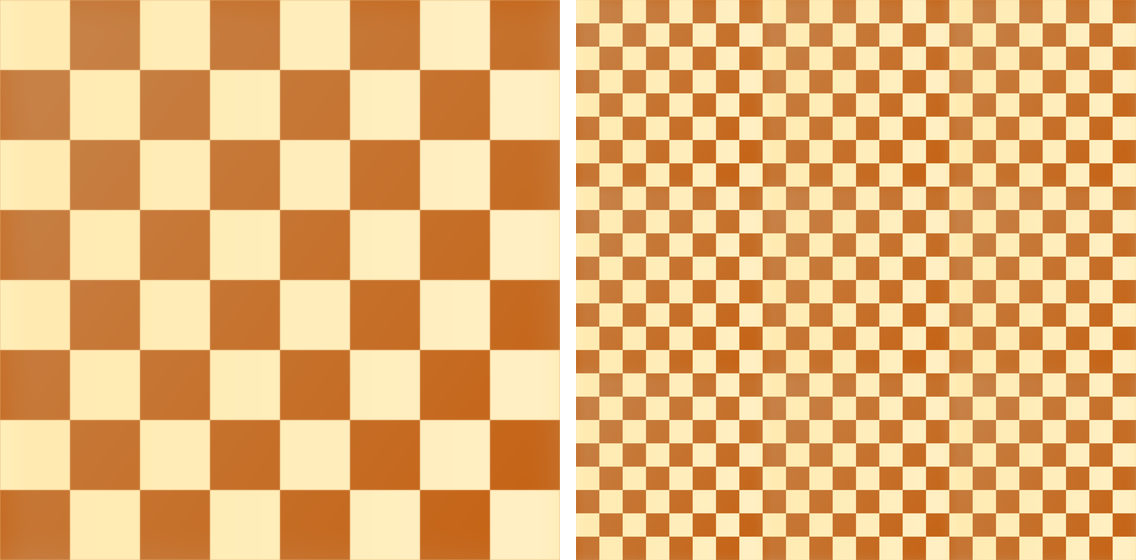
Left, the tile; right, the same tile 3 across and 3 down.
Reproduce this pattern procedurally as a three.js fragment shader.

```glsl
varying vec2 vUv;

// Linear ramp that returns smoothly to its start around the wrap edge
float wrappedRamp(float x) {
  float halfBand = 1.0 / 16.0;
  float fromEdge = fract(x + 0.5) - 0.5;
  float fold = mix(1.0 - halfBand, halfBand, smoothstep(-halfBand, halfBand, fromEdge));
  return abs(fromEdge) < halfBand ? fold : x;
}

// Softened square wave per axis: +1 on even cells, -1 on odd cells
vec2 alternate(vec2 p) {
  vec2 edgeDistance = 0.5 - abs(mod(p + 0.5, 2.0) - 1.0);
  return clamp(edgeDistance / 0.01, -1.0, 1.0);
}

void main() {
  // Eight by eight checks, brown in the lower left corner
  vec2 sides = alternate(vUv * 8.0);
  float brownMask = 0.5 + 0.5 * sides.x * sides.y;

  // Brown deepens toward the lower right, cream pales toward the right
  float across = wrappedRamp(vUv.x);
  float down = 1.0 - wrappedRamp(vUv.y);
  vec3 brown = mix(vec3(0.78, 0.52, 0.30), vec3(0.77, 0.38, 0.07), 0.58 * across + 0.42 * down);
  vec3 cream = mix(vec3(1.0, 0.92, 0.69), vec3(1.0, 0.94, 0.77), across);

  gl_FragColor = vec4(mix(cream, brown, brownMask), 1.0);
}
```
